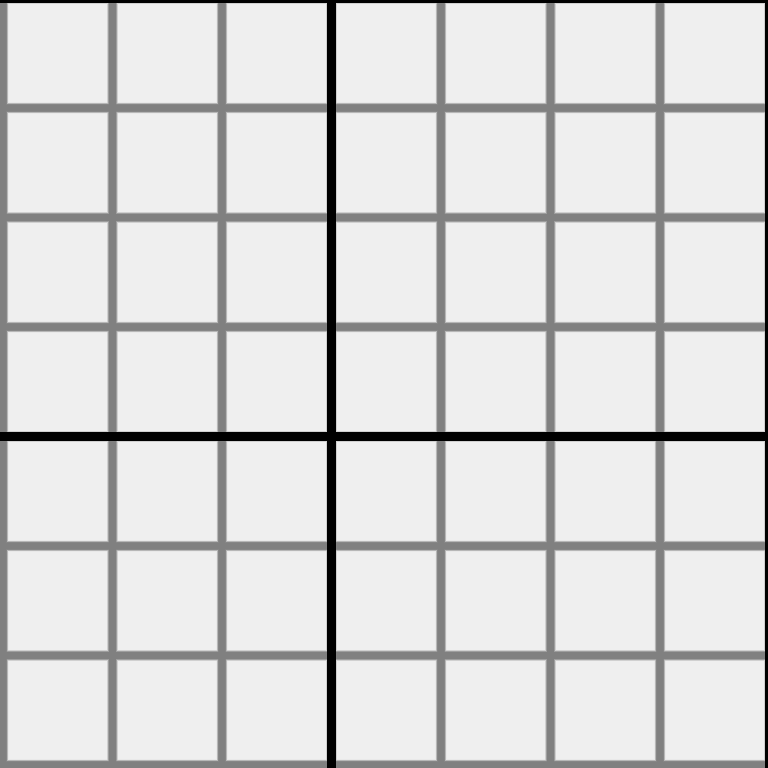
This pattern is drawn by a three.js fragment shader. Its source:

```glsl
// Draws a pale square grid with grey minor lines and a black major line every fourth one.
varying vec2 vUv;

const float CANVAS = 512.0;
const float PITCH = 73.0 / CANVAS;
const float ORIGIN = 221.0 / CANVAS;
const float LINE_WIDTH = 6.0 / CANVAS;
const float MINOR_SOFTNESS = 1.5 / CANVAS;
const float MINORS_PER_MAJOR = 4.0;

const vec3 PAPER = vec3(0.937);
const vec3 MINOR_GREY = vec3(0.5);
const vec3 MAJOR_BLACK = vec3(0.0);

// Distance on each axis to the nearest line of a repeating set
vec2 lineDistance(vec2 position, float period) {
  return abs(fract(position / period + 0.5) - 0.5) * period;
}

// Combined coverage of the vertical and horizontal lines
float gridMask(vec2 position, float period, float width, vec2 softness) {
  vec2 inside = 0.5 * width - lineDistance(position, period);
  vec2 coverage = clamp(inside / softness + 0.5, 0.0, 1.0);
  return max(coverage.x, coverage.y);
}

void main() {
  vec2 position = vUv - ORIGIN;
  vec2 pixel = max(fwidth(vUv), vec2(0.00001));

  float minor = gridMask(position, PITCH, LINE_WIDTH, max(pixel, vec2(MINOR_SOFTNESS)));
  float major = gridMask(position, PITCH * MINORS_PER_MAJOR, LINE_WIDTH, pixel);

  // Major lines lie over the minor ones
  vec3 color = mix(PAPER, MINOR_GREY, minor);
  color = mix(color, MAJOR_BLACK, major);
  gl_FragColor = vec4(color, 1.0);
}
```
